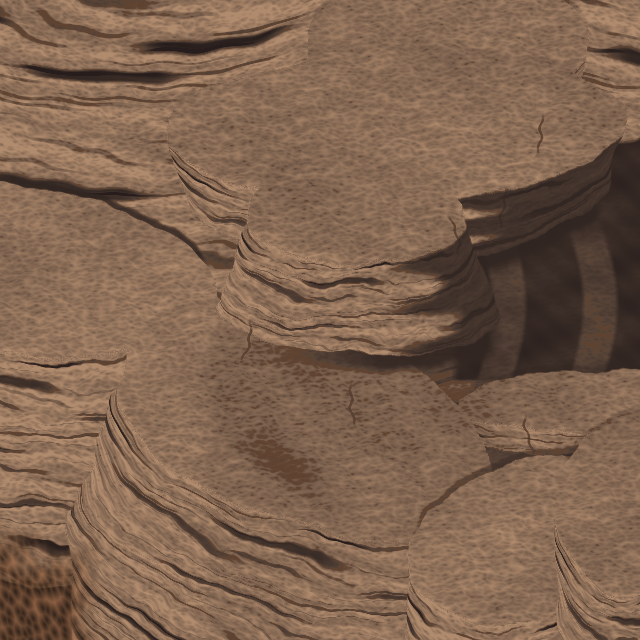
Write a WebGL 2 fragment shader that draws this texture.

```glsl
#version 300 es
precision highp float;
uniform vec2 u_resolution;
out vec4 fragColor;

vec2 hash2(vec2 p) {
  vec3 q = fract(p.xyx * vec3(0.1031, 0.103, 0.0973));
  q += dot(q, q.yzx + 33.33);
  return fract((q.xx + q.yz) * q.zy);
}

// Distance to the nearest scattered point
float cell(vec2 p) {
  vec2 id = floor(p), f = fract(p);
  float nearest = 2.0;
  for (int y = -1; y <= 1; y++)
    for (int x = -1; x <= 1; x++) {
      vec2 o = vec2(x, y);
      vec2 d = o + hash2(id + o + 80.0) - f;
      nearest = min(nearest, dot(d, d));
    }
  return sqrt(nearest);
}

float waves(vec2 p) {
  return 0.5 * sin(p.x + 1.7 * sin(p.y * 0.8)) + 0.3 * sin(p.y * 2.1 - p.x * 1.3)
       + 0.2 * sin(p.x * 4.3 + p.y * 3.1);
}

// Dark gaps that swell and taper between layers
float gaps(float depth, float along, float width) {
  float s = hash2(vec2(floor(depth), 3.0)).x;
  float fade = smoothstep(-0.7, 0.5, sin(along * (3.0 + 4.0 * s) + floor(depth) * 2.4));
  float open = 0.05 + width * s * fade;
  return fade * (0.4 + 0.7 * s) * smoothstep(open, open * 0.4, abs(fract(depth) - 0.5));
}

// Brightness of stacked layers; depth counts layers downwards
float strata(float depth, float along) {
  depth += 0.25 * sin(depth * 1.7 + along * 3.0) + 0.08 * sin(along * 11.0 + depth)
         + 0.03 * sin(along * 37.0 + depth * 5.0);
  return 1.11 - 0.13 * sin(6.2832 * depth) + 0.06 * sin(depth * 19.0 + 2.0 * sin(along * 7.0))
       - gaps(depth, along, 0.25) - 0.55 * gaps(depth * 2.3 + 7.3, along * 1.7, 0.15);
}

// Flat-topped rock with a layered side; surf = brightness and grain coordinates
// form = side height, flare, start of the shaded side, darkness behind the top
void slab(inout vec3 surf, vec2 p, vec2 center, vec2 r, vec4 form, float tilt, float layers) {
  vec2 q = p - center;
  q.y -= tilt * q.x;
  q += 0.008 * vec2(waves(p * 21.0 + center * 30.0), waves(p.yx * 17.0 + center * 50.0));
  q.y += 0.0025 * waves(p * 75.0);
  float x = q.x / (r.x + form.y * clamp(-q.y, 0.0, 0.25));
  float rim = r.y * sqrt(max(1.02 - x * x, 0.0));
  float depth = -rim - q.y, back = rim - q.y;
  float sides = (1.0 - abs(x)) * r.x;

  // Shadows on the ground and behind the top
  float across = smoothstep(0.0, 0.03, sides);
  float contact = smoothstep(form.x - 0.005, form.x, depth) * smoothstep(form.x + 0.032, form.x + 0.012, depth);
  surf.x *= 1.0 - 0.9 * across * contact * smoothstep(-0.7, 0.2, x);
  surf.x *= 1.0 - form.w * across * smoothstep(-0.013, -0.005, back);

  float top = 0.95 + 0.08 * waves(p * vec2(9.0, 16.0) + center * 9.0)
            + 0.05 * waves(p * vec2(25.0, 110.0)) - 0.4 * q.y;
  float side = strata(depth / form.x * layers, x);
  float wedge = 0.3 * sin(depth / form.x * 15.0) * smoothstep(0.9, 0.3, x);
  side *= mix(1.0, 0.17, smoothstep(form.z, form.z + 0.3, x + wedge));
  float below = smoothstep(-0.002, 0.003, depth);
  float lip = exp(-depth * depth * 15000.0) * smoothstep(0.7, -0.3, x);
  float mask = smoothstep(0.0, 0.003, min(min(back, form.x - depth), sides));
  vec3 face = vec3(mix(top, side, below) + 0.12 * lip, p.x, mix(p.y, depth, below));
  surf = mix(surf, face, mask);
}

void main() {
  vec2 p = gl_FragCoord.xy / u_resolution;

  // Layered cliff behind everything
  float bed = p.y + 0.035 * sin(p.x * 6.0) + 0.008 * waves(p * 14.0);
  vec3 surf = vec3(strata(-bed * 17.0, p.x * 2.0), p.x, bed);
  slab(surf, p, vec2(0.7, 0.93), vec2(0.22, 0.12), vec4(0.04, 0.0, 0.9, 0.35), 0.0, 2.0);

  // Shaded recess with upright boulders
  float hollow = smoothstep(0.7, 0.72, p.x) * smoothstep(0.4, 0.41, p.y)
               * smoothstep(0.76, 0.75, p.y - 0.4 * max(p.x - 0.9, 0.0) + 0.015 * waves(p * 20.0));
  float upright = 0.06 + 0.3 * smoothstep(0.2, 0.6, sin(p.x * 44.0 + 2.0 * sin(p.y * 9.0)))
                * smoothstep(0.66, 0.6, p.y) + 0.1 * waves(p * vec2(30.0, 45.0));
  surf = mix(surf, vec3(upright, p), hollow);

  // Slabs from far to near
  slab(surf, p, vec2(0.95, 0.37), vec2(0.23, 0.05), vec4(0.04, 0.0, 1.2, 0.4), 0.0, 1.5);
  slab(surf, p, vec2(0.04, 0.58), vec2(0.3, 0.13), vec4(0.36, 0.1, 1.4, 0.85), -0.12, 10.0);
  slab(surf, p, vec2(0.62, 0.8), vec2(0.36, 0.12), vec4(0.09, -0.25, 0.1, 0.1), 0.03, 3.0);
  slab(surf, p, vec2(0.48, 0.34), vec2(0.285, 0.16), vec4(0.5, 0.35, 1.4, 0.1), -0.28, 15.0);
  vec2 dip = (p - vec2(0.45, 0.27)) * mat2(0.8, -0.6, 0.6, 0.8) + 0.008 * waves(p * 30.0);
  dip *= vec2(9.0, 32.0);
  surf.x -= 0.36 * exp(-dot(dip, dip));
  slab(surf, p, vec2(0.56, 0.67), vec2(0.165, 0.08), vec4(0.145, 0.4, 0.4, 0.12), -0.03, 6.0);
  slab(surf, p, vec2(0.84, 0.16), vec2(0.2, 0.13), vec4(0.4, 0.1, 1.4, 0.5), 0.15, 9.0);
  slab(surf, p, vec2(1.0, 0.21), vec2(0.135, 0.14), vec4(0.13, 0.0, 1.4, 0.3), 0.0, 4.0);

  // Short upright cracks
  for (int i = 0; i < 6; i++) {
    vec2 d = p - 0.3 - 0.55 * hash2(vec2(i, 17));
    d.x += 0.004 * sin(p.y * 70.0 + float(i)) + 0.002 * sin(p.y * 230.0) - 0.3 * d.y * sin(float(i) * 2.0);
    surf.x *= 1.0 - 0.5 * smoothstep(0.003, 0.001, abs(d.x)) * smoothstep(0.04, 0.015, abs(d.y));
  }

  // Stone grain drawn out along the layers
  vec2 g = surf.yz + 0.004 * waves(p * 60.0);
  float coarse = cell(g * vec2(19.0, 95.0)) - 0.45;
  float fine = cell(g * vec2(75.0, 180.0)) - 0.45;
  float pits = smoothstep(0.3, 0.05, cell(p * vec2(60.0, 90.0) + 9.0));
  float tone = surf.x * (1.02 + 0.26 * coarse + 0.42 * fine - 0.14 * pits)
             + 0.09 * waves(p * 8.0 + 2.0) * smoothstep(0.2, 0.8, surf.x);

  // Colour from shade to sunlit stone, with rust in the half shade
  vec3 rust = vec3(0.37, 0.25, 0.17);
  vec3 color = mix(vec3(0.19, 0.145, 0.13), vec3(0.56, 0.44, 0.35), clamp(tone, -0.1, 1.35));
  color = mix(color, rust, 0.75 * smoothstep(0.38, 0.5, tone) * smoothstep(0.72, 0.58, tone));

  // Dry scrub in the lower corner
  float scrub = smoothstep(0.16, 0.06, length(p - vec2(0.03, 0.04)) + 0.03 * waves(p * 40.0));
  float twigs = cell(vec2(p.x + 0.3 * p.y, p.y) * vec2(85.0, 50.0));
  fragColor = vec4(mix(color, rust * (0.5 + 1.2 * twigs), 0.8 * scrub), 1.0);
}
```
